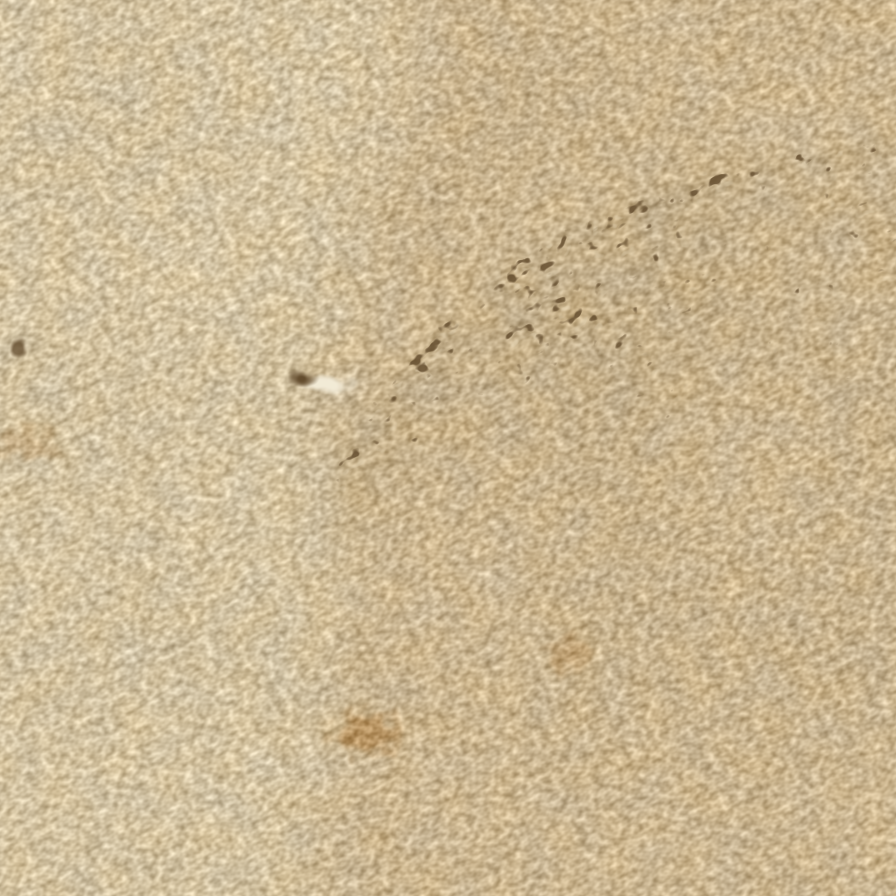
This texture is drawn by a three.js fragment shader. Its source:

```glsl
#define GRAIN_SCALE 112.0
#define GRAIN_CONTRAST 0.27
#define FLECK_SCALE 66.0
#define FLECK_STRENGTH 0.85
#define PALE_SAND vec3(0.825, 0.760, 0.628)
#define WARM_SAND vec3(0.792, 0.708, 0.562)
#define DARK_FLECK vec3(0.390, 0.300, 0.180)
#define LIGHT_GRAIN vec3(0.910, 0.850, 0.730)
#define RUST vec3(0.690, 0.530, 0.320)

varying vec2 vUv;

vec2 randomDirection(vec2 cell) {
  vec3 h = fract(vec3(cell.xyx) * vec3(0.1031, 0.1030, 0.0973));
  h += dot(h, h.yzx + 33.33);
  float angle = 6.2832 * fract((h.x + h.y) * h.z);
  return vec2(cos(angle), sin(angle));
}

// Gradient noise, roughly -0.7 to 0.7
float noise(vec2 p) {
  vec2 i = floor(p);
  vec2 f = p - i;
  vec2 u = f * f * f * (f * (f * 6.0 - 15.0) + 10.0);
  vec2 e = vec2(0.0, 1.0);
  float a = dot(randomDirection(i), f);
  float b = dot(randomDirection(i + e.yx), f - e.yx);
  float c = dot(randomDirection(i + e.xy), f - e.xy);
  float d = dot(randomDirection(i + e.yy), f - e.yy);
  return mix(mix(a, b, u.x), mix(c, d, u.x), u.y);
}

vec2 rotate(vec2 p, float angle) {
  float c = cos(angle);
  float s = sin(angle);
  return vec2(c * p.x + s * p.y, c * p.y - s * p.x);
}

// Soft elliptical spot with a ragged outline
float spot(vec2 p, vec2 center, vec2 radius) {
  float d = length((p - center) / radius) + 0.7 * noise(p * 60.0 + 5.0);
  return 1.0 - smoothstep(0.3, 1.2, d);
}

// Fine sand, slightly stretched along a shallow rising diagonal
float sandGrain(vec2 p) {
  vec2 q = rotate(p, 0.45) * vec2(0.85, 1.15) * GRAIN_SCALE + 40.0;
  float coarse = noise(q);
  float fine = noise(rotate(q, 0.9) * 1.75 + 17.0);
  return 0.70 * coarse + 0.48 * fine + 0.18 * noise(q * 0.4 + 71.0);
}

float fleckField(vec2 p) {
  vec2 q = rotate(p, 0.6) * vec2(0.85, 1.2) * FLECK_SCALE + 90.0;
  return noise(q) + 0.45 * noise(q * 2.1 + 31.0);
}

// Depth below the curved upper edge of the dark patch
float depthBelowArc(vec2 p) {
  float reach = p.x - 0.36;
  float falloff = exp(-4.1 * reach);
  float slope = 1.68 * falloff;
  return (0.466 + 0.41 * (1.0 - falloff) - p.y) / sqrt(1.0 + slope * slope);
}

float fleckDensity(vec2 p) {
  float depth = depthBelowArc(p) + 0.012 * noise(p * 22.0);
  float thickness = 0.08 + 0.30 * smoothstep(0.38, 0.95, p.x);
  float body = smoothstep(-0.006, 0.012, depth);
  body *= 1.0 - smoothstep(0.35 * thickness, 1.25 * thickness, depth);
  body *= 0.70 + 0.55 * noise(p * 9.0 + 3.0);
  body *= mix(1.0, 0.72, smoothstep(0.66, 0.82, p.x));
  float rim = exp(-pow((depth - 0.008) / 0.011, 2.0));
  return clamp(body + 0.42 * rim, 0.0, 1.0) * smoothstep(0.34, 0.41, p.x);
}

void main() {
  vec2 p = vUv;

  // Pale sand on the left, warmer and darker on the right
  float border = 0.35 + 0.08 * smoothstep(0.45, 1.0, p.y);
  float side = smoothstep(-0.06, 0.09, p.x - border + 0.04 * noise(p * 7.0));
  vec3 color = mix(PALE_SAND, WARM_SAND, side);
  color += 0.020 * noise(p * 5.0 + 12.0);
  color += vec3(0.020, 0.0, -0.035) * noise(p * 24.0 + 8.0);

  // Rusty stains
  float stain = 0.75 * spot(p, vec2(0.41, 0.182), vec2(0.042, 0.027));
  stain += 0.45 * spot(p, vec2(0.635, 0.27), vec2(0.028, 0.024));
  stain += 0.35 * spot(p, vec2(0.03, 0.505), vec2(0.040, 0.022));
  color = mix(color, RUST, min(stain, 1.0));

  // Grain, with blue moving a little more than red
  float density = fleckDensity(p);
  float grain = sandGrain(p) * GRAIN_CONTRAST;
  color += grain * vec3(0.96, 1.0, 1.04);
  color -= 0.035 * density;

  // Dark flecks with lit grains beside them
  float threshold = mix(0.85, 0.10, density);
  float fleck = smoothstep(threshold, threshold + 0.32, fleckField(p));
  float lit = smoothstep(0.22, 0.60, fleckField(p + vec2(-0.006, 0.009)));
  color = mix(color, LIGHT_GRAIN, 0.50 * lit * density);
  color = mix(color, DARK_FLECK, FLECK_STRENGTH * fleck * smoothstep(0.0, 0.25, density));

  // Bright chip and isolated dark specks
  color = mix(color, vec3(0.95, 0.92, 0.84), spot(p, vec2(0.365, 0.571), vec2(0.030, 0.010)));
  float speck = spot(p, vec2(0.338, 0.578), vec2(0.014, 0.009));
  speck = max(speck, 0.8 * spot(p, vec2(0.02, 0.612), vec2(0.010, 0.011)));
  color = mix(color, DARK_FLECK, speck);

  gl_FragColor = vec4(clamp(color, 0.0, 1.0), 1.0);
}
```
